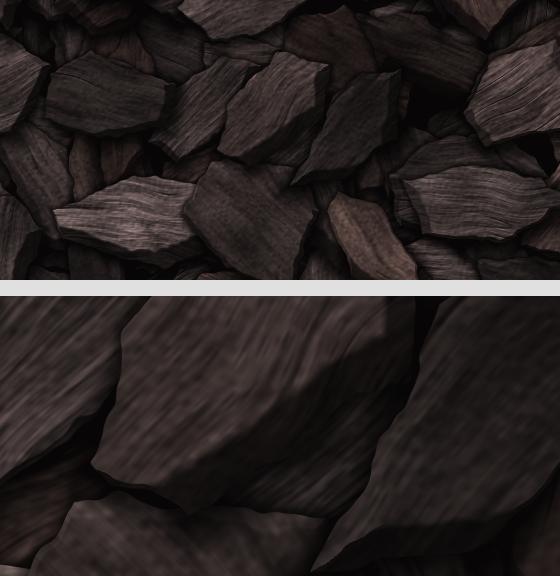
Top, the full canvas; bottom, a detail of the centre.
A WebGL 1 fragment shader for this texture:

```glsl
precision highp float;
// A heap of dark, angular charcoal chunks with split wood grain and deep shadows.
uniform vec2 u_resolution;

const vec3 LIGHT = vec3(-0.31, 0.60, 0.74);
const vec3 GAP_COLOR = vec3(0.032, 0.024, 0.024);
const vec3 WARM_TINT = vec3(1.0, 0.77, 0.71);
const vec3 ASH_TINT = vec3(1.0, 0.85, 0.83);
const float TAU = 6.28318;
const float SIDES = 6.0;

float hash(vec2 p) {
  vec3 v = fract(p.xyx * 0.1031);
  v += dot(v, v.yzx + 33.33);
  return fract((v.x + v.y) * v.z);
}

float noise(vec2 p) {
  vec2 i = floor(p);
  vec2 f = fract(p);
  f = f * f * (3.0 - 2.0 * f);
  return mix(mix(hash(i), hash(i + vec2(1.0, 0.0)), f.x),
             mix(hash(i + vec2(0.0, 1.0)), hash(i + 1.0), f.x), f.y);
}

float fbm(vec2 p) {
  float sum = 0.0;
  float gain = 0.55;
  for (int i = 0; i < 3; i++) {
    sum += gain * noise(p);
    p = p * 2.07 + 17.3;
    gain *= 0.52;
  }
  return sum;
}

// Fibre height: long streaks along x, some pits, and occasional open cracks.
float grain(vec2 q, float seed, float pitch) {
  vec2 s = q + seed * 31.0;
  s.y += 0.035 * noise(s * 7.0);
  float streaks = fbm(s * vec2(9.0, pitch));
  float pits = noise(s * 95.0);
  float split = abs(noise(s * vec2(3.5, 0.4 * pitch)) - 0.5);
  float crack = (1.0 - smoothstep(0.0, 0.07, split)) * smoothstep(0.45, 0.7, noise(s * 6.0 + 9.0));
  return mix(streaks, pits, 0.22) - 0.32 * crack;
}

// Lays one faceted chunk and its shadow over what lies below it.
vec3 layChunk(vec3 below, vec2 p, vec2 wobble, vec2 cell, float size, float level) {
  vec2 id = cell + 41.0 * level + 100.0;
  vec2 jitter = vec2(hash(id), hash(id + 7.7)) - 0.5;
  vec2 offset = p - (cell + 0.5 + 0.5 * jitter) * size;
  if (length(offset) > 1.5 * size) return below;

  float seed = hash(id + 3.1);
  float angle = -0.4 + 2.6 * (hash(id + 5.3) - 0.5);
  vec2 axis = vec2(cos(angle), sin(angle));
  vec2 across = vec2(-axis.y, axis.x);
  vec2 q = vec2(dot(offset, axis), dot(offset, across));
  vec2 halfSize = size * vec2(mix(0.5, 0.8, seed), mix(0.28, 0.46, hash(id + 8.9)));

  // Irregular polygon; every side carries a bevel of its own width.
  float d = -1.0;
  float depth = 100.0;
  vec2 facing = vec2(0.0);
  for (float i = 0.0; i < SIDES; i++) {
    float pick = hash(id + 11.3 * (i + 1.0));
    float turn = TAU * (i + 0.5 * pick) / SIDES;
    vec2 n = normalize(vec2(cos(turn), sin(turn)) * halfSize.yx);
    float reach = length(n * halfSize) * mix(0.72, 1.0, fract(pick * 17.0));
    float side = dot(q + wobble, n) - reach;
    float width = mix(0.006, 0.065, pow(fract(pick * 53.0), 2.0));
    d = max(d, side);
    if (-side / width < depth) {
      depth = -side / width;
      facing = n.x * axis + n.y * across;
    }
  }

  // Shadow is wider underneath, away from the light.
  float under = dot(offset / (length(offset) + 0.001), vec2(0.35, -0.93));
  float spread = 0.025 + 0.06 * smoothstep(-0.5, 1.0, under);
  vec3 shaded = below * mix(0.16, 1.0, smoothstep(-0.01, spread, d));
  float pixel = 0.8 / u_resolution.y;
  if (d > pixel) return shaded;

  // Flat top and slanted side facets.
  vec2 tilt = 0.7 * (vec2(hash(id + 21.0), hash(id + 23.0)) - 0.5);
  float top = max(dot(normalize(vec3(tilt, 1.0)), LIGHT), 0.0);
  float slope = max(dot(normalize(vec3(facing, 0.6)), LIGHT), 0.0);
  float diffuse = mix(slope, top, smoothstep(0.8, 1.1, depth));

  // Fibres give both tone and small relief.
  float pitch = mix(42.0, 85.0, hash(id + 27.0));
  vec2 toLight = vec2(dot(LIGHT.xy, axis), dot(LIGHT.xy, across));
  float height = grain(q, seed, pitch);
  float relief = height - grain(q + 0.006 * toLight, seed, pitch);
  float patches = 0.7 + 0.6 * noise(q * 8.0 + seed * 50.0);

  float albedo = mix(0.15, 0.37, hash(id + 29.0)) * mix(0.55, 1.0, level / 3.0);
  float tone = albedo * (0.2 + 0.8 * diffuse) * (0.45 + 1.1 * height) * patches;
  tone *= clamp(1.0 + 1.5 * relief, 0.4, 1.8);
  float rim = 1.0 - smoothstep(0.0, 0.3, abs(depth - 1.0));
  tone += 0.06 * rim * height * max(dot(facing, LIGHT.xy), 0.0);
  vec3 tint = mix(WARM_TINT, ASH_TINT, smoothstep(0.05, 0.5, hash(id + 33.0)));
  vec3 surface = 0.5 * GAP_COLOR + tint * max(tone, 0.0);
  return mix(surface, shaded, smoothstep(-pixel, pixel, d));
}

void main() {
  vec2 p = gl_FragCoord.xy / u_resolution.y;
  vec3 color = GAP_COLOR;
  for (int layer = 0; layer < 4; layer++) {
    float level = float(layer);
    float size = mix(0.38, 0.45, level / 3.0);
    vec2 shifted = p + level * vec2(0.37, 0.61);
    vec2 wobble = 0.05 * (vec2(fbm(shifted * 11.0), fbm(shifted * 11.0 + 40.0)) - 0.5);
    vec2 home = floor(shifted / size);
    for (int y = -1; y <= 1; y++) {
      for (int x = -1; x <= 1; x++) {
        vec2 cell = home + vec2(float(x), float(y));
        color = layChunk(color, shifted, wobble, cell, size, level);
      }
    }
  }
  gl_FragColor = vec4(max(color, 0.8 * GAP_COLOR), 1.0);
}
```
